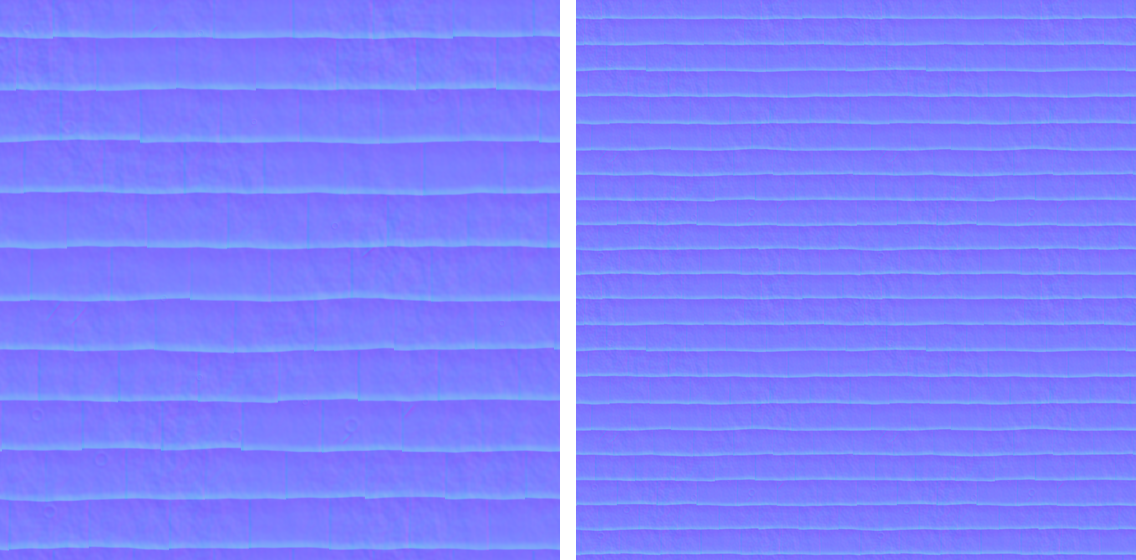
Left, the tile; right, the same tile 2 across and 2 down.
Give the GLSL for this texture map, as a WebGL 1 fragment shader.

```glsl
precision highp float;
uniform vec2 u_resolution;

#define ROWS 11.0
#define COLS 7.0
#define ROW_SHIFT (6.0 / 11.0)
#define ROW_PHASE 0.257
#define COL_PHASE 0.656
#define HANG 0.06
#define LIP_SLOPE 0.28
#define JOINT_WIDTH 0.017
#define GRAIN 0.0011
#define DENTS 16
#define SCRATCHES 6
#define TAU 6.2831853

float hash(vec2 p) {
  vec3 q = fract(p.xyx * 0.1031);
  q += dot(q, q.yzx + 33.33);
  return fract((q.x + q.y) * q.z);
}

float corner(vec2 cell, vec2 offset, vec2 period) {
  float angle = TAU * hash(mod(cell, period) + period);
  return dot(vec2(cos(angle), sin(angle)), offset);
}

// Gradient noise that wraps over the unit square
float noise(vec2 p, vec2 period) {
  p *= period;
  vec2 i = floor(p), f = p - i;
  vec2 w = f * f * f * (f * (f * 6.0 - 15.0) + 10.0);
  vec2 e = vec2(1.0, 0.0);
  float low = mix(corner(i, f, period), corner(i + e.xy, f - e.xy, period), w.x);
  float high = mix(corner(i + e.yx, f - e.yx, period), corner(i + e.xx, f - e.xx, period), w.x);
  return mix(low, high, w.y);
}

float grainHeight(vec2 p) {
  return noise(p, vec2(22.0, 14.0)) + 0.5 * noise(p, vec2(52.0, 34.0))
       + 0.2 * noise(p, vec2(110.0, 90.0));
}

vec2 grainSlope(vec2 p) {
  vec2 e = vec2(0.001, 0.0);
  float h = grainHeight(p);
  vec2 rise = vec2(grainHeight(p + e.xy), grainHeight(p + e.yx)) - h;
  float rough = 1.0 + 1.2 * noise(p, vec2(5.0));
  return -rise / e.x * GRAIN * rough;
}

// Position along a course, in tiles
float along(float x, float row) {
  return x * COLS - COL_PHASE - mod(row, ROWS) * ROW_SHIFT;
}

// How far a tile's tilted lower edge laps over the next course
float hang(float x, float row) {
  float u = along(x, row);
  vec2 id = vec2(mod(floor(u), COLS), mod(row, ROWS));
  return HANG * mix(hash(id + 17.0), hash(id + 41.0), fract(u));
}

// Purple upper face rolling down to the bright lower lip
float courseSlope(float fromTop, float toLip, float strength) {
  float y = mix(-0.14, -0.02, smoothstep(0.0, 0.45, fromTop));
  y += 0.07 * smoothstep(0.55, 0.85, 1.0 - toLip);
  y += LIP_SLOPE * strength * (1.0 - smoothstep(0.04, 0.22, toLip));
  return mix(-0.14, y, smoothstep(0.0, 0.05, toLip));
}

// Narrow groove between neighbours, uneven from joint to joint
vec2 jointSlope(float u, float row) {
  float joint = floor(u + 0.5);
  float d = u - joint;
  vec2 id = vec2(mod(joint, COLS), mod(row, ROWS));
  float left = (d + 0.02) / JOINT_WIDTH, right = (d - 0.016) / JOINT_WIDTH;
  float pink = exp(-left * left) * mix(0.03, 0.12, hash(id + 5.0));
  float blue = exp(-right * right) * mix(0.07, 0.18, hash(id + 29.0));
  return vec2(pink - blue, 0.45 * blue - 0.4 * pink);
}

vec2 wrapDelta(vec2 p, vec2 center) {
  return fract(p - center + 0.5) - 0.5;
}

// Ring dents and short diagonal scratches
vec2 wearSlope(vec2 p) {
  vec2 slope = vec2(0.0);
  for (int k = 0; k < DENTS; k++) {
    float i = float(k);
    float side = hash(vec2(i, 3.0));
    vec2 d = wrapDelta(p, vec2(side * side, hash(vec2(i, 57.0))));
    float radius = mix(0.004, 0.016, pow(hash(vec2(i, 91.0)), 2.0));
    float q = length(d) / radius - 1.0;
    slope += d / (length(d) + 0.001) * q * exp(-7.0 * q * q) * 0.45;
  }
  for (int k = 0; k < SCRATCHES; k++) {
    float i = float(k);
    vec2 d = wrapDelta(p, vec2(hash(vec2(i, 131.0)), hash(vec2(i, 173.0))));
    float angle = mix(0.55, 1.2, hash(vec2(i, 211.0)));
    vec2 dir = vec2(cos(angle), sin(angle)), normal = vec2(-dir.y, dir.x);
    float reach = mix(0.007, 0.022, hash(vec2(i, 239.0)));
    float t = dot(d, normal) / 0.003;
    float ends = 1.0 - smoothstep(0.6, 1.2, abs(dot(d, dir)) / reach);
    slope += normal * t * exp(-t * t) * ends * 0.35;
  }
  return slope;
}

void main() {
  vec2 p = gl_FragCoord.xy / u_resolution;

  // Courses counted downward, with uneven heights and wavy edges
  float v = 1.0 - p.y;
  float s = v * ROWS + ROW_PHASE - 0.07 * (1.0 - cos(TAU * (v - 0.1)));
  s += 0.07 * noise(p, vec2(5.0, 7.0)) + 0.025 * noise(p, vec2(24.0, 11.0));
  float x = p.x + 0.002 * noise(p, vec2(9.0, 16.0));

  float row = floor(s);
  if (s - row < hang(x, row - 1.0)) row -= 1.0;
  float fromTop = s - row - hang(x, row - 1.0);
  float toLip = row + 1.0 + hang(x, row) - s;

  float strength = 1.0 + 0.35 * noise(p, vec2(13.0, 11.0));
  vec2 slope = vec2(-0.02, courseSlope(fromTop, toLip, strength));
  slope += jointSlope(along(x, row), row) + grainSlope(p) + wearSlope(p);

  gl_FragColor = vec4(normalize(vec3(slope, 1.0)) * 0.5 + 0.5, 1.0);
}
```
